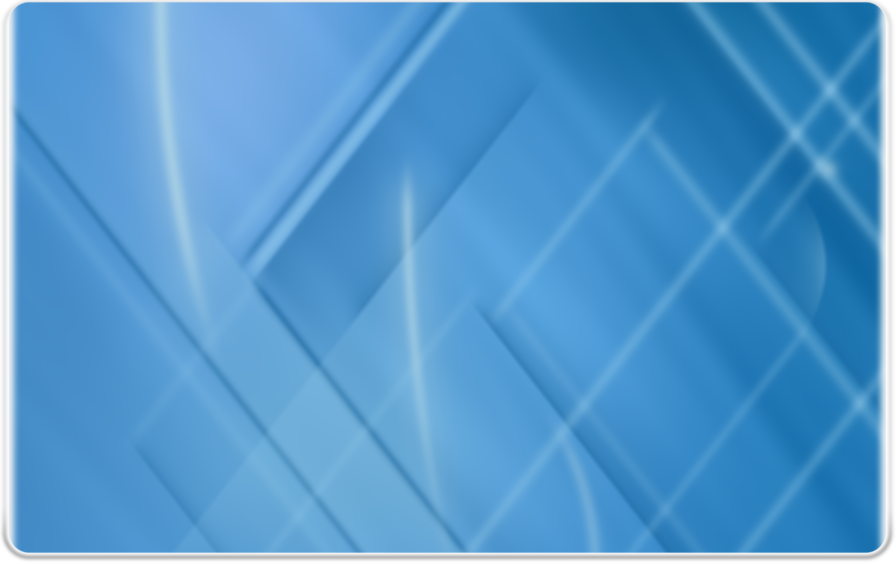
This background is drawn by a Shadertoy shader. Its source:

```glsl
float streak(float d, float width) {
    return exp(-d * d / (width * width));
}

// One-sided ridge: crisp at d = 0, fading toward positive d
float bevel(float d, float width) {
    return smoothstep(-0.006, 0.006, d) * exp(-max(d, 0.0) / width);
}

float blob(vec2 p, vec2 center, vec2 size) {
    vec2 q = (p - center) / size;
    return exp(-dot(q, q));
}

float roundedBox(vec2 p, vec2 halfSize, float radius) {
    vec2 q = abs(p) - halfSize + radius;
    return length(max(q, 0.0)) + min(max(q.x, q.y), 0.0) - radius;
}

// Soft start of a line at a given position along it
float after(float x, float start) {
    return smoothstep(start - 0.02, start + 0.05, x);
}

vec3 backdrop(vec2 p) {
    vec3 color = mix(vec3(0.27, 0.57, 0.83), vec3(0.13, 0.48, 0.72),
                     smoothstep(0.8, 1.55, p.x + 0.12 * p.y));
    color = mix(color, vec3(0.25, 0.53, 0.75), 0.8 * blob(p, vec2(0.0, 0.3), vec2(0.28, 0.5)));
    color = mix(color, vec3(0.51, 0.70, 0.92), 0.85 * blob(p, vec2(0.42, 0.88), vec2(0.24, 0.42)));
    color = mix(color, vec3(0.42, 0.67, 0.82), 0.8 * blob(p, vec2(0.62, 0.2), vec2(0.34, 0.3)));
    color = mix(color, vec3(0.35, 0.65, 0.88), 0.6 * blob(p, vec2(0.92, 0.52), vec2(0.28, 0.35)));
    color = mix(color, vec3(0.06, 0.40, 0.60), 0.85 * blob(p, vec2(1.2, 1.02), vec2(0.28, 0.2)));
    color = mix(color, vec3(0.06, 0.40, 0.62), 0.7 * blob(p, vec2(1.57, 0.65), vec2(0.17, 0.3)));
    return color;
}

void mainImage(out vec4 fragColor, in vec2 fragCoord) {
    vec2 p = fragCoord / iResolution.xy * vec2(1.59, 1.0);

    // Axes across the rising (a) and falling (b) diagonals
    float a = dot(p, vec2(0.788, -0.616));
    float b = dot(p, vec2(0.788, 0.616));
    vec3 color = backdrop(p);

    // Brushed diagonal texture
    float grain = 0.0;
    for (int i = 1; i <= 4; i++) {
        float f = float(i);
        grain += sin(b * 23.0 * f + 2.1 * f + 1.5 * sin(a * 4.0 + f)) / f;
    }
    color += 0.014 * grain * mix(0.5, 1.3, smoothstep(0.5, 1.1, p.x));

    // Overlapping glass panels
    float shade = 0.0;
    float light = 0.0;
    float upper = after(b, 0.66);
    shade += 0.45 * bevel(a - 0.045, 0.13) * upper * (1.0 - smoothstep(0.9, 1.3, b));
    shade += 0.35 * bevel(0.23 - a, 0.03) * after(b, 0.75) * (1.0 - after(b, 1.25));
    light += 0.20 * bevel(a - 0.23, 0.16) * (1.0 - smoothstep(0.9, 1.35, b));
    light += 0.26 * bevel(0.66 - b, 0.11) * after(a, -0.1);
    light += 0.15 * bevel(b - 0.516, 0.05);
    shade += 0.50 * bevel(1.575 - b, 0.09) * (1.0 - smoothstep(0.65, 0.95, a));

    // Rising lines
    light += upper * (0.30 * streak(a + 0.03, 0.016) + 0.60 * streak(a - 0.032, 0.012));
    shade += 0.40 * upper * streak(a - 0.011, 0.009);
    light += 0.12 * streak(a - 0.05, 0.012) * after(b, 0.3) * (1.0 - upper);
    light += 0.17 * streak(a - 0.365, 0.010) * (1.0 - after(b, 0.93));
    light += 0.32 * streak(a - 0.423, 0.011) * after(b, 0.95) * (1.0 - after(b, 1.4));
    light += 0.36 * streak(a - 0.643, 0.012) * after(b, 0.55);
    light += 0.25 * streak(a - 0.71, 0.011) * after(b, 1.415);
    light += 0.22 * streak(a - 0.871, 0.010) * (1.0 - after(b, 1.36));
    light += 0.32 * streak(a - 1.027, 0.012);

    // Falling lines
    light += 0.16 * streak(b - 0.47, 0.013);
    shade += 0.42 * streak(b - 0.515, 0.008);
    shade += 0.36 * bevel(b - 0.315, 0.015) * after(a, 0.05);
    shade += 0.50 * streak(b - 0.662, 0.009) * after(a, 0.04);
    shade += 0.60 * bevel(b - 0.945, 0.016) * after(a, 0.38);
    light += 0.18 * streak(b - 0.99, 0.012) * after(a, 0.42);
    light += 0.34 * streak(b - 1.378, 0.014) * after(a, 0.42);
    shade += 0.40 * bevel(b - 1.398, 0.022) * after(a, 0.7);
    light += 0.42 * streak(b - 1.583, 0.014);
    light += 0.42 * streak(b - 1.679, 0.014);

    color = mix(color, vec3(0.06, 0.36, 0.58), min(shade, 0.8));
    color = mix(color, vec3(0.56, 0.78, 0.91), min(light, 0.75));

    // Curved glints
    float fall = 1.0 - p.y;
    float arc = p.x - 0.285 - 0.245 * fall * fall;
    float glint = smoothstep(0.3, 0.65, p.y) * (0.50 * streak(arc, 0.014) + 0.28 * streak(arc, 0.06));
    float bend = max(0.65 - p.y, 0.0);
    arc = p.x - 0.723 - 0.178 * bend * bend;
    glint += (1.0 - smoothstep(0.62, 0.74, p.y)) * smoothstep(-0.15, 0.5, p.y)
           * (0.42 * streak(arc, 0.011) + 0.26 * streak(arc, 0.05));
    arc = p.x - 1.056 + 1.13 * p.y * p.y;
    glint += 0.34 * streak(arc, 0.013) * (1.0 - smoothstep(0.16, 0.29, p.y));
    arc = p.x - 1.465 + 2.5 * (p.y - 0.53) * (p.y - 0.53);
    glint += 0.32 * bevel(-arc, 0.03) * streak(p.y - 0.53, 0.08);
    glint += 0.50 * blob(p, vec2(1.47, 0.70), vec2(0.018));
    color = mix(color, vec3(0.70, 0.84, 0.90), min(glint, 0.8));

    // White rim, rounded card and drop shadow
    vec2 q = p - vec2(0.794, 0.508);
    float card = roundedBox(q, vec2(0.778, 0.488), 0.036);
    float rim = smoothstep(0.752, 0.778, abs(q.x));
    color = mix(color, vec3(0.97), 0.85 * rim * rim);
    float shadow = streak(roundedBox(q + vec2(0.0, 0.004), vec2(0.786, 0.492), 0.044), 0.005);
    vec3 paper = vec3(1.0 - 0.28 * shadow * mix(1.0, 0.35, smoothstep(-0.48, -0.40, q.y)));
    float pixel = 1.0 / iResolution.y;
    color = mix(color, paper, smoothstep(-pixel, pixel, card));
    fragColor = vec4(clamp(color, 0.0, 1.0), 1.0);
}
```
